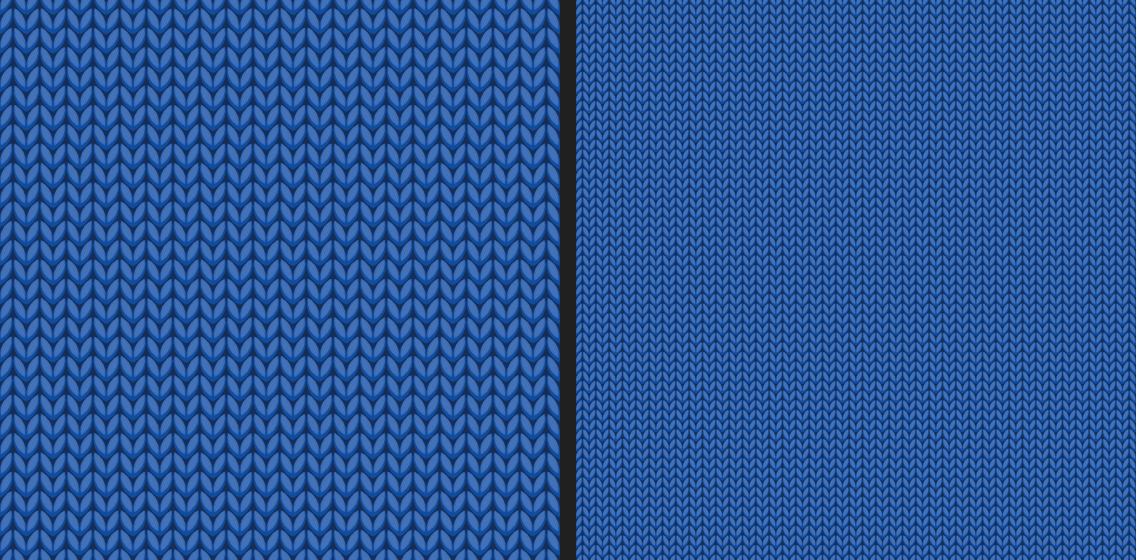
Left: one tile. Right: repeated 2 by 2.
Reproduce this pattern procedurally as a WebGL 2 fragment shader.

```glsl
#version 300 es
precision highp float;

#define COLUMNS 21.0
#define ROWS 29.0
#define SHIFT vec2(0.015, 0.0)
#define BODY_HALF_WIDTH 0.28
#define LIGHT_HALF_WIDTH 0.18
#define LIGHT_ROUNDING 0.025
#define OUTLINE 0.04
#define STRAND_FREQUENCY 62.0
#define FUZZ 0.022

uniform vec2 u_resolution;
out vec4 fragColor;

const vec3 NAVY = vec3(0.085, 0.180, 0.340);
const vec3 EDGE = vec3(0.080, 0.230, 0.450);
const vec3 SHADE = vec3(0.070, 0.300, 0.600);
const vec3 BODY = vec3(0.050, 0.300, 0.640);
const vec3 LIGHT = vec3(0.230, 0.410, 0.710);
const vec3 CORE = vec3(0.265, 0.445, 0.715);

// Axes of one leaf, in row heights from the middle of the V
const vec2 BODY_TOP = vec2(0.64, 0.58);
const vec2 BODY_TIP = vec2(0.00, -0.80);
const vec2 LIGHT_TOP = vec2(0.58, 0.53);
const vec2 LIGHT_TIP = vec2(0.09, -0.49);

vec2 gradient(vec2 cell, vec2 period) {
    cell = mod(cell, period);
    vec3 h = fract(cell.xyx * vec3(0.1031, 0.1030, 0.0973));
    h += dot(h, h.yzx + 33.33);
    float angle = 6.28318 * fract((h.x + h.y) * h.z);
    return vec2(cos(angle), sin(angle));
}

// Gradient noise that wraps after a whole period
float wrappedNoise(vec2 p, vec2 period) {
    vec2 i = floor(p), f = p - i;
    vec2 u = f * f * f * (f * (f * 6.0 - 15.0) + 10.0);
    vec2 e = vec2(1.0, 0.0);
    float a = dot(gradient(i, period), f);
    float b = dot(gradient(i + e.xy, period), f - e.xy);
    float c = dot(gradient(i + e.yx, period), f - e.yx);
    float d = dot(gradient(i + e.xx, period), f - e.xx);
    return mix(mix(a, b, u.x), mix(c, d, u.x), u.y);
}

// Signed distance to a pointed almond between two ends
float almond(vec2 p, vec2 a, vec2 b, float halfWidth) {
    float r = 0.5 * length(b - a);
    float d = 0.5 * (r * r - halfWidth * halfWidth) / halfWidth;
    vec2 axis = (b - a) / (2.0 * r);
    p -= 0.5 * (a + b);
    vec2 q = abs(vec2(axis.y * p.x - axis.x * p.y, dot(axis, p)));
    vec3 h = r * q.x < d * (q.y - r) ? vec3(0.0, r, 0.0) : vec3(-d, 0.0, d + halfWidth);
    return length(q - h.xy) - h.z;
}

float cover(float dist, float softness) {
    return 1.0 - smoothstep(-softness, softness, dist);
}

void main() {
    vec2 uv = gl_FragCoord.xy / u_resolution;
    vec2 grid = uv * vec2(COLUMNS, ROWS) + SHIFT;
    vec2 local = grid - floor(grid + 0.5);
    local.x = abs(local.x) * ROWS / COLUMNS;

    float soft = max(0.025, 0.7 * ROWS / min(u_resolution.x, u_resolution.y));
    vec2 period = vec2(COLUMNS * 8.0, ROWS * 5.0);
    float fuzz = FUZZ * wrappedNoise(uv * period, period);
    vec2 axis = normalize(LIGHT_TOP - LIGHT_TIP);
    vec3 color = NAVY;

    // Each row overlaps the one above it
    for (int row = 1; row >= -1; row--) {
        vec2 p = local - vec2(0.0, float(row));
        float body = almond(p, BODY_TOP, BODY_TIP, BODY_HALF_WIDTH) + fuzz;
        float light = almond(p, LIGHT_TOP, LIGHT_TIP, LIGHT_HALF_WIDTH) - LIGHT_ROUNDING + fuzz;

        // Dark gap and shaded yarn
        color = mix(color, NAVY, cover(body - OUTLINE, soft));
        vec3 yarn = mix(EDGE, SHADE, smoothstep(0.0, 0.05, -body));
        yarn = mix(yarn, BODY, smoothstep(0.04, 0.09, -body));
        color = mix(color, yarn, cover(body, soft));

        // Lit face with fine strands along the leaf
        float strand = sin(STRAND_FREQUENCY * (axis.y * p.x - axis.x * p.y) + 2.0 * p.y);
        float core = smoothstep(0.02, 0.09, -light + 0.018 * strand);
        vec3 face = mix(LIGHT, CORE, core) + 0.008 * strand;
        color = mix(color, face, cover(light, soft));
    }

    color += 0.5 * fuzz;
    fragColor = vec4(clamp(color, 0.0, 1.0), 1.0);
}
```
